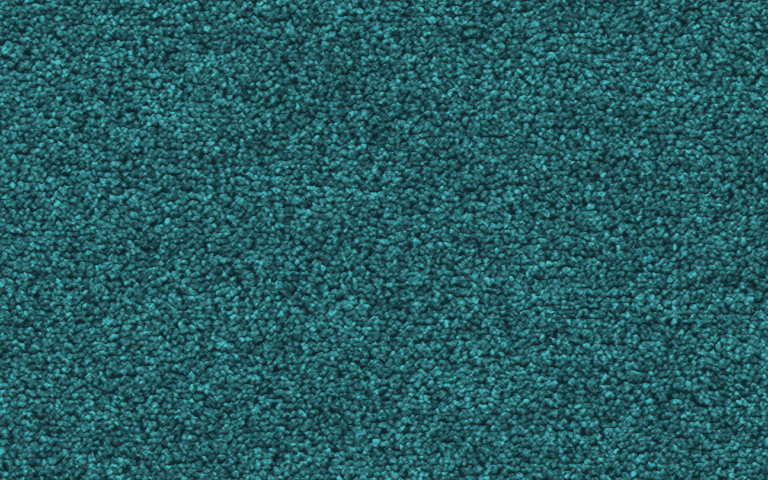
This texture is drawn by a WebGL 2 fragment shader. Its source:

```glsl
#version 300 es
precision highp float;

uniform vec2 u_resolution;
out vec4 fragColor;

// Integer hash: three random values in 0..1 for a grid cell
vec3 hash3(vec2 cell, int seed) {
    uvec3 v = uvec3(ivec3(ivec2(cell), seed)) * 1664525u + 1013904223u;
    v.x += v.y * v.z;
    v.y += v.z * v.x;
    v.z += v.x * v.y;
    v ^= v >> 16u;
    v.x += v.y * v.z;
    v.y += v.z * v.x;
    v.z += v.x * v.y;
    return vec3(v >> 8u) / 16777216.0;
}

float valueNoise(vec2 p, int seed) {
    vec2 cell = floor(p);
    vec2 f = fract(p);
    f = f * f * (3.0 - 2.0 * f);
    float bottom = mix(hash3(cell, seed).x, hash3(cell + vec2(1, 0), seed).x, f.x);
    float top = mix(hash3(cell + vec2(0, 1), seed).x, hash3(cell + vec2(1, 1), seed).x, f.x);
    return mix(bottom, top, f.y);
}

// Brightness of the pile: overlapping domes in staggered, jittered rows
float tuftShade(vec2 p) {
    vec2 warp = vec2(valueNoise(p * 13.0, 1), valueNoise(p * 13.0, 2)) - 0.5;
    vec2 fray = vec2(valueNoise(p * 150.0, 9), valueNoise(p * 150.0, 10)) - 0.5;
    vec2 grid = (p + 0.012 * warp + 0.006 * fray) * vec2(76.0, 90.0);
    float shadeSum = 0.0;
    float weightSum = 0.0;
    for (int j = -1; j <= 1; j++) {
        float row = floor(grid.y) + float(j);
        float x = grid.x + 0.5 * mod(row, 2.0);
        for (int i = -1; i <= 1; i++) {
            vec2 cell = vec2(floor(x) + float(i), row);
            vec3 rnd = hash3(cell, 3);
            vec3 look = hash3(cell, 4);
            vec2 offset = vec2(x, grid.y) - cell - 0.5 - 0.75 * (rnd.xy - 0.5);

            // Oval tuft with its own lean
            float angle = 3.14159 * rnd.z;
            vec2 axis = vec2(cos(angle), sin(angle));
            vec2 local = vec2(dot(offset, axis), dot(offset, vec2(-axis.y, axis.x)));
            local *= vec2(0.85, 1.18);
            float dome = 1.0 - 1.5 * dot(local, local);

            // Light from above, and a tone of its own
            float shade = 0.34 * dome + 0.24 * offset.y - 0.05 * offset.x
                        + 0.16 * (look.x - 0.5);
            float weight = exp(11.0 * (dome + 0.25 * look.y - 1.0));
            shadeSum += shade * weight;
            weightSum += weight;
        }
    }
    return shadeSum / weightSum;
}

// Fine fibres, crossing in two slanted directions
float fibres(vec2 p) {
    float rising = valueNoise(vec2(p.x + p.y, p.y - p.x) * vec2(80.0, 190.0), 5);
    float falling = valueNoise(vec2(p.x - p.y, p.x + p.y) * vec2(90.0, 180.0), 6);
    return rising + falling - 1.0;
}

// Broad, slightly tilted bands where the pile lies differently
float bands(vec2 p) {
    vec2 q = vec2(p.x, p.y + 0.07 * p.x);
    return 0.5 * valueNoise(q * vec2(3.0, 13.0), 7)
         + 0.5 * valueNoise(q * vec2(9.0, 31.0), 8) - 0.5;
}

void main() {
    float light = 0.0;
    // Four samples per pixel
    for (int s = 0; s < 4; s++) {
        vec2 sub = vec2(s % 2, s / 2) * 0.5 - 0.25;
        vec2 p = (gl_FragCoord.xy + sub) / u_resolution.y;
        light += 0.25 * (0.19 + tuftShade(p) + 0.23 * fibres(p) + 0.07 * bands(p));
    }
    // Lift the gaps and keep the highlights crisp
    light = max(light, 0.0);
    float value = min(0.14 + 1.18 * light * light, 0.74);

    // Teal dye: deep shadow to bright yarn
    fragColor = vec4(0.4 * value, value, value + 0.02, 1.0);
}
```
